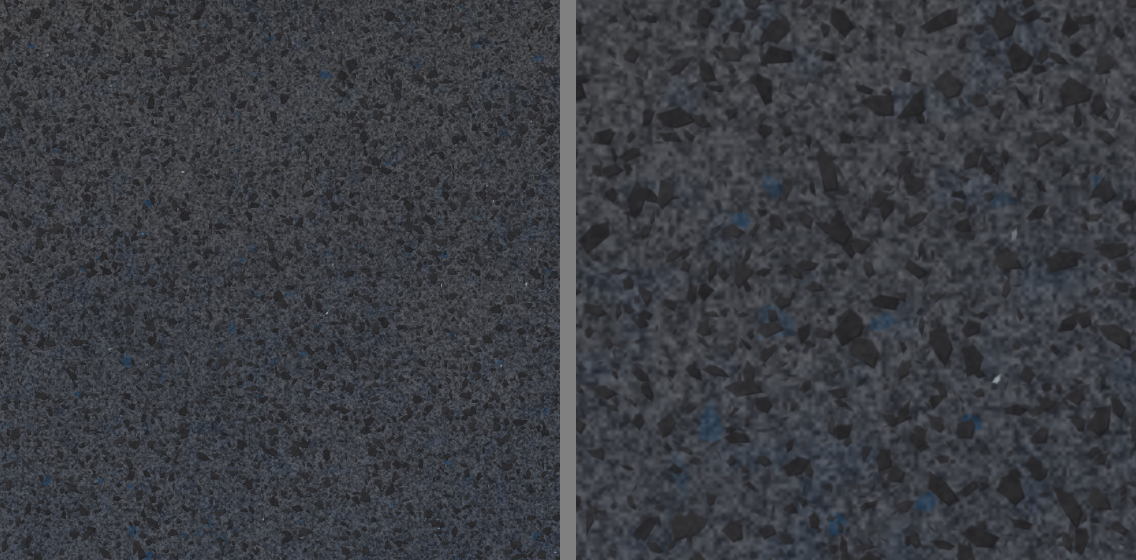
Left: the whole. Right: its middle third, enlarged.
Write a WebGL 2 fragment shader that draws this texture.

```glsl
#version 300 es
precision highp float;

uniform vec2 u_resolution;
out vec4 fragColor;

const float TAU = 6.2831853;
const int SIDES = 5;
const float EDGE_SOFTNESS = 0.0011;
const float GRAIN_CONTRAST = 0.23;
const float CLOUD_CONTRAST = 0.025;
const vec3 GROUND = vec3(0.247, 0.257, 0.279);
const vec3 WARM_TINT = vec3(0.006, 0.0, -0.009);
const vec3 DARK_CHIP = vec3(0.168, 0.165, 0.176);
const vec3 FLECK = vec3(0.175, 0.178, 0.195);
const vec3 RIM = vec3(0.105, 0.105, 0.118);
const vec3 BLUE_CHIP = vec3(0.15, 0.25, 0.35);
const vec3 WHITE_SPECK = vec3(0.62, 0.65, 0.68);

// Three random values in 0..1 for a lattice cell
vec3 hash3(vec2 cell, float seed) {
    uvec3 v = uvec3(ivec3(vec3(cell, seed)) + 4096);
    v = v * 1664525u + 1013904223u;
    v.x += v.y * v.z; v.y += v.z * v.x; v.z += v.x * v.y;
    v ^= v >> 16u;
    v.x += v.y * v.z; v.y += v.z * v.x; v.z += v.x * v.y;
    return vec3(v >> 8u) / 16777216.0;
}

float valueNoise(vec2 p, float seed) {
    vec2 i = floor(p), f = fract(p);
    f = f * f * (3.0 - 2.0 * f);
    vec2 e = vec2(1.0, 0.0);
    return mix(mix(hash3(i, seed).x, hash3(i + e, seed).x, f.x),
               mix(hash3(i + e.yx, seed).x, hash3(i + e.xx, seed).x, f.x), f.y);
}

// Signed distance to a random convex shard
float shard(vec2 p, float radius, vec2 cell, float seed) {
    float d = -1.0;
    for (int k = 0; k < SIDES; k++) {
        vec3 h = hash3(cell, seed + 10.0 + float(k));
        float a = (float(k) + 0.7 * h.x) * TAU / float(SIDES);
        d = max(d, dot(p, vec2(cos(a), sin(a))) - radius * (0.65 + 0.5 * h.y));
    }
    return d;
}

// Scattered shards: x = coverage, y = shade of the shard, z = dark lower rim
vec3 scatter(vec2 uv, float cells, float density, vec2 radii, float stretch, float seed) {
    vec2 p = uv * cells, home = floor(p);
    float soft = max(EDGE_SOFTNESS, 0.7 / u_resolution.y) * cells;
    vec3 result = vec3(0.0);
    for (int y = -1; y <= 1; y++) {
        for (int x = -1; x <= 1; x++) {
            vec2 cell = home + vec2(x, y);
            vec3 place = hash3(cell, seed);
            if (place.z > density) continue;
            vec3 form = hash3(cell, seed + 1.0);
            vec2 q = p - cell - 0.15 - 0.7 * place.xy;
            float a = form.x * TAU, c = cos(a), s = sin(a);
            float ratio = mix(1.0, stretch, form.y);
            vec2 r = mat2(c, -s, s, c) * q * vec2(1.0 / ratio, ratio);
            float radius = mix(radii.x, radii.y, form.z * form.z);
            float d = shard(r, radius, cell, seed);
            float cover = 1.0 - smoothstep(-soft, soft, d);
            float side = smoothstep(0.0, radius, dot(q, vec2(0.6, -0.8)));
            float rim = side * smoothstep(-2.0 * soft, 0.0, d) * cover;
            if (cover > result.x) result = vec3(cover, hash3(cell, seed + 2.0).x, rim);
        }
    }
    return result;
}

void main() {
    vec2 uv = gl_FragCoord.xy / u_resolution.y;

    // Fine mineral grain over faint broad clouds
    float grain = 0.5 * valueNoise(uv * 220.0, 1.0)
                + 0.5 * valueNoise(uv.yx * 410.0 + 7.3, 2.0) - 0.5;
    float cloud = valueNoise(uv * 5.0, 3.0) + 0.5 * valueNoise(uv * 13.0, 4.0) - 0.75;
    vec3 color = GROUND + GRAIN_CONTRAST * grain + CLOUD_CONTRAST * cloud;
    color += WARM_TINT * (uv.y * 2.0 - 1.0 + cloud);
    float blueHaze = smoothstep(0.6, 0.95, valueNoise(uv * 38.0, 5.0));
    color += vec3(-0.012, 0.0, 0.016) * blueHaze;

    // Small flecks
    vec3 fleck = scatter(uv, 150.0, 0.36, vec2(0.17, 0.4), 1.7, 100.0);
    color = mix(color, FLECK + 0.05 * (fleck.y - 0.5) + 0.06 * grain, 0.85 * fleck.x);

    // Blue glassy chips
    vec3 blue = scatter(uv, 32.0, 0.065, vec2(0.16, 0.32), 1.35, 200.0);
    color = mix(color, BLUE_CHIP + 0.12 * grain, blue.x * mix(0.25, 0.85, blue.y));

    // Medium and large dark chips
    vec3 medium = scatter(uv, 86.0, 0.33, vec2(0.19, 0.42), 1.6, 300.0);
    color = mix(color, DARK_CHIP + 0.05 * (medium.y - 0.5) + 0.05 * grain, 0.92 * medium.x);
    color = mix(color, RIM, 0.65 * medium.z);
    vec3 large = scatter(uv, 50.0, 0.38, vec2(0.2, 0.43), 1.45, 400.0);
    color = mix(color, DARK_CHIP + 0.045 * (large.y - 0.5) + 0.05 * grain, 0.95 * large.x);
    color = mix(color, RIM, 0.75 * large.z);

    // Rare bright specks
    vec3 speck = scatter(uv, 44.0, 0.011, vec2(0.05, 0.11), 1.7, 500.0);
    color = mix(color, WHITE_SPECK, speck.x * mix(0.4, 1.0, speck.y));

    fragColor = vec4(color, 1.0);
}
```
